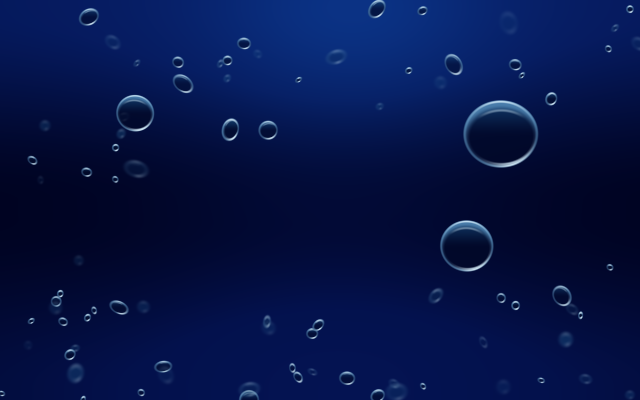
Give the GLSL for this background, as a Shadertoy shader.

```glsl
// Air bubbles drifting in deep blue water lit from above.
// Layered gradients form the water; hashed loops scatter tilted elliptical
// bubbles, some out of focus, and three large ones lie along a curve.
#define BUBBLE_COUNT 112
#define HERO_COUNT 3
#define BLUR_SHARE 0.36
#define RADIUS_MIN 0.008
#define RADIUS_MAX 0.028
#define RIM_WIDTH 0.0016
#define NIGHT vec3(0.0, 0.012, 0.13)
#define SEA vec3(0.012, 0.062, 0.285)
#define DEEP vec3(0.004, 0.03, 0.15)
#define TEAL vec3(0.09, 0.31, 0.50)
#define SKY vec3(0.36, 0.58, 0.76)
#define GLINT vec3(0.86, 0.95, 1.0)

vec3 hash3(float n) {
    vec3 v = fract(n * vec3(0.1031, 0.1030, 0.0973));
    v += dot(v, v.yzx + 33.33);
    return fract((v.xxy + v.yzz) * v.zyx);
}

vec3 water(vec2 uv) {
    float side = (uv.x - 0.53) / 0.53;
    float column = exp(-3.0 * side * side);
    float upper = smoothstep(0.5, 1.0, uv.y);
    float lower = 1.0 - smoothstep(0.03, 0.45, uv.y);
    float corner = 1.0 - 0.25 * side * side;
    float light = clamp(0.5 * column + 0.95 * lower * corner + upper, 0.0, 1.0);
    vec3 col = mix(NIGHT, SEA, light);

    // Surface light and its glow near the top
    col += vec3(0.012, 0.05, 0.105) * upper * corner;
    vec2 glow = (uv - vec2(0.55, 0.97)) / vec2(0.23, 0.27);
    col += vec3(0.018, 0.085, 0.13) * exp(-dot(glow, glow));
    return col + vec3(0.002, 0.012, 0.035) * lower * column;
}

// Blends one bubble over col; soft is its defocus relative to its radius
vec3 bubble(vec3 col, vec2 p, vec2 center, vec2 axes, float tilt, float soft, float strength) {
    vec2 offset = p - center;
    float aa = soft + 1.1 / (iResolution.y * min(axes.x, axes.y));
    if (length(offset) > max(axes.x, axes.y) * (1.0 + aa)) return col;

    float c = cos(tilt), s = sin(tilt);
    vec2 q = vec2(c * offset.x + s * offset.y, c * offset.y - s * offset.x) / axes;
    float d = length(q);
    float disc = 1.0 - smoothstep(1.0 - aa, 1.0 + aa, d);
    float focus = 1.0 - min(1.0, soft * 2.0);

    // Body: dark lens with a teal cap, washed out by defocus
    float height = offset.y / max(axes.x, axes.y);
    vec3 body = mix(DEEP, TEAL, 0.75 * smoothstep(-0.1, 0.9, height));
    body = mix(TEAL, body, focus);
    col = mix(col, body, disc * strength * 0.75);

    // Crescent between the outline and a lowered inner ellipse
    vec2 lens = (q - vec2(0.02, -0.10)) / vec2(0.91, 0.82);
    float crescent = disc * smoothstep(0.94 - aa, 1.16 + aa, length(lens));
    col = mix(col, SKY, crescent * strength * focus * 0.75);

    // Bright outline, strongest along the top and the lower right
    float line = max(0.035, RIM_WIDTH / axes.x);
    float rim = 1.0 - smoothstep(0.0, line + aa * 0.7, abs(d - 1.0 + line));
    vec2 dir = offset / (length(offset) + 0.0001);
    float top = pow(max(dir.y, 0.0), 2.0);
    float low = pow(max(dot(dir, vec2(0.35, -0.94)), 0.0), 4.0);
    float shine = 0.32 + 0.5 * top + 0.55 * low;
    col = mix(col, mix(SKY, GLINT, max(top, low)), rim * min(shine, 1.0) * strength * mix(0.35, 1.0, focus));

    // Thin reflected arcs inside the top and bottom
    float arc = 1.0 - smoothstep(0.0, 0.05 + aa, abs(length(lens) - 0.98));
    float arcLight = smoothstep(0.5, 1.0, dir.y) * 0.4 + low * 0.75;
    return mix(col, GLINT, disc * arc * arcLight * strength * focus);
}

void mainImage(out vec4 fragColor, in vec2 fragCoord) {
    vec2 p = fragCoord / iResolution.y;
    float aspect = iResolution.x / iResolution.y;
    vec3 col = water(fragCoord / iResolution.xy);

    // Scattered small bubbles, leaving the calm middle open
    for (int i = 0; i < BUBBLE_COUNT; i++) {
        float id = float(i);
        vec3 place = hash3(id * 7.13 + 3.7);
        vec3 shape = hash3(id * 5.37 + 91.3);
        vec2 center = vec2(place.x * aspect, pow(place.y, 1.15));
        vec2 calm = (center - vec2(0.6 * aspect, 0.48)) / vec2(0.42 * aspect, 0.21);
        if (dot(calm, calm) < 1.0) continue;

        float radius = mix(RADIUS_MIN, RADIUS_MAX, shape.x * shape.x);
        vec2 axes = radius * vec2(1.0, mix(0.62, 1.0, shape.y));
        float tilt = (shape.z - 0.5) * 3.0;
        bool blurred = place.z < BLUR_SHARE;
        float soft = blurred ? mix(0.25, 0.6, shape.y) : 0.02;
        float strength = blurred ? mix(0.15, 0.6, shape.z) : mix(0.7, 1.0, shape.z);
        col = bubble(col, p, center, axes, tilt, soft, strength);
    }

    // Large bubbles along a parabola, shrinking step by step
    for (int i = 0; i < HERO_COUNT; i++) {
        float k = float(i);
        vec2 center = vec2(1.252 + k * (0.287 - 0.372 * k), 0.665 + k * (0.306 * k - 0.586));
        center.x *= aspect / 1.6;
        float radius = 0.093 * pow(0.71, k);
        vec2 axes = radius * vec2(1.0, 0.9 + 0.06 * min(k, 1.0));
        col = bubble(col, p, center, axes, -0.12 * k, 0.0, 1.0);
    }
    fragColor = vec4(col, 1.0);
}
```
